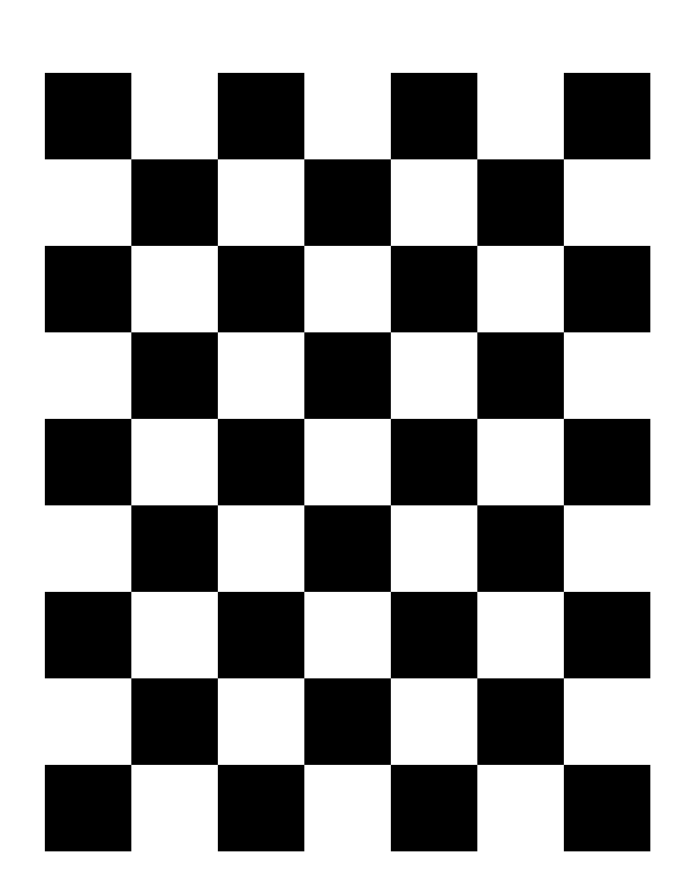
Give the GLSL for this pattern, as a WebGL 1 fragment shader.

```glsl
precision highp float;

uniform vec2 u_resolution;

const vec3 PAPER = vec3(1.0);
const vec3 INK = vec3(0.0);
const vec2 BOARD_CELLS = vec2(7.0, 9.0);
// Lengths are fractions of the canvas width
const float CELL_SIZE = 0.125;
const vec2 BOARD_CORNER = vec2(0.0648, 0.0645);

// Share of a pixel lying on the positive side of an edge
vec2 coverage(vec2 signedDistance, float pixel) {
  return clamp(signedDistance / pixel + 0.5, 0.0, 1.0);
}

// Coverage of the span from 0 to count along each axis
vec2 spanCoverage(vec2 p, vec2 count, float pixel) {
  return coverage(0.5 * count - abs(p - 0.5 * count), pixel);
}

// Coverage of every other unit cell, starting with cell 0
vec2 evenCoverage(vec2 p, float pixel) {
  vec2 fromCentre = abs(mod(p + 0.5, 2.0) - 1.0);
  return coverage(0.5 - fromCentre, pixel);
}

// Dark cells are those whose column and row share parity
float checkerboard(vec2 p, vec2 count, float pixel) {
  vec2 inside = spanCoverage(p, count, pixel);
  vec2 even = min(inside, evenCoverage(p, pixel));
  vec2 odd = inside - even;
  return even.x * even.y + odd.x * odd.y;
}

void main() {
  vec2 uv = gl_FragCoord.xy / u_resolution.x;
  vec2 cellPos = (uv - BOARD_CORNER) / CELL_SIZE;
  float pixel = 1.0 / (CELL_SIZE * u_resolution.x);

  float ink = checkerboard(cellPos, BOARD_CELLS, pixel);
  gl_FragColor = vec4(mix(PAPER, INK, ink), 1.0);
}
```
